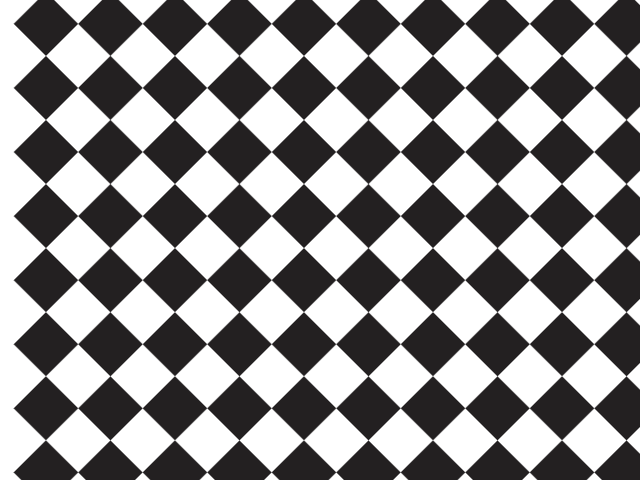
A Shadertoy shader for this pattern:

```glsl
const vec3 INK = vec3(0.137, 0.125, 0.129);
const vec3 PAPER = vec3(1.0);

// Lengths are in units of the canvas height
const vec2 PERIOD = vec2(0.1344, 0.1335);
const vec2 FIRST_CENTER = vec2(0.0957, 0.0158);

// Offset from the nearest cell center; columns start at index zero
vec2 cellOffset(vec2 p, vec2 origin, vec2 period) {
    vec2 q = p - origin;
    vec2 cell = floor(q / period + 0.5);
    cell.x = max(cell.x, 0.0);
    return q - cell * period;
}

// Signed distance to the edges of a diamond with the given half diagonals
float diamondDistance(vec2 p, vec2 halfSize) {
    vec2 q = abs(p) / halfSize;
    return (q.x + q.y - 1.0) / length(1.0 / halfSize);
}

// Antialiased coverage of the inside of a shape
float coverage(float dist, float pixel) {
    return clamp(0.5 - dist / pixel, 0.0, 1.0);
}

void mainImage(out vec4 fragColor, in vec2 fragCoord) {
    float pixel = 1.0 / iResolution.y;
    vec2 offset = cellOffset(fragCoord * pixel, FIRST_CENTER, PERIOD);

    // Diamonds fill their cells and touch at the tips
    float dist = diamondDistance(offset, 0.5 * PERIOD);
    fragColor = vec4(mix(PAPER, INK, coverage(dist, 1.2 * pixel)), 1.0);
}
```
